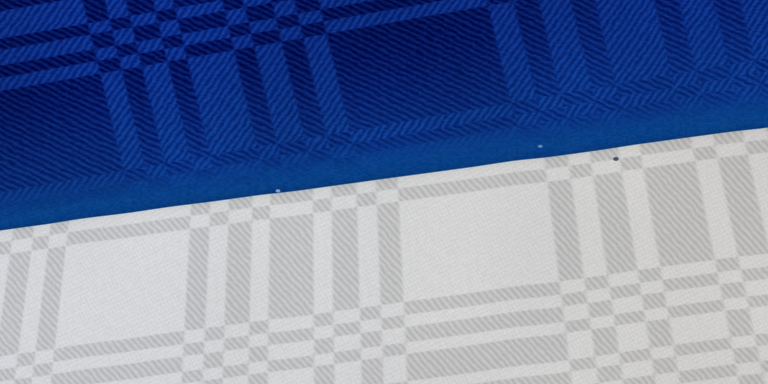
Give the GLSL for this texture, as a Shadertoy shader.

```glsl
float hash(vec2 p) {
    return fract(sin(dot(p, vec2(127.1, 311.7))) * 43758.5453);
}

float noise(vec2 p) {
    vec2 i = floor(p), f = fract(p);
    f = f * f * (3.0 - 2.0 * f);
    return mix(mix(hash(i), hash(i + vec2(1, 0)), f.x),
               mix(hash(i + vec2(0, 1)), hash(i + vec2(1, 1)), f.x), f.y);
}

// Symmetric group of five bars followed by a wide gap
float bars(float q, float period) {
    float a = abs(q - period * round(q / period));
    float soft = 0.006;
    float sum = 1.0;
    sum -= smoothstep(-soft, soft, a - 0.063);
    sum += smoothstep(-soft, soft, a - 0.116);
    sum -= smoothstep(-soft, soft, a - 0.187);
    sum += smoothstep(-soft, soft, a - 0.243);
    sum -= smoothstep(-soft, soft, a - 0.303);
    return sum;
}

// Damask block: warp and weft bars swap tone where they cross
float damask(float column, float row) {
    float c = bars(column, 1.0), r = bars(row, 1.07);
    return mix(c, 1.0 - c, r);
}

// Diagonal twill ribs, slightly irregular
float twill(vec2 p, vec2 frequency) {
    return sin(dot(p, frequency) + 2.0 * noise(p * 55.0));
}

vec3 whiteCloth(vec2 p, float depth) {
    float x = 0.78 + (p.x - 0.78) / (1.0 + 0.19 * depth);
    float column = log((x + 4.10) / 4.859) / 0.1823;
    float block = damask(column, (depth - 0.5) / 0.568);

    float ribs = twill(p, vec2(330.0, 300.0));
    float dots = twill(p, vec2(180.0, 440.0)) * twill(p, vec2(420.0, -90.0));
    float tone = mix(0.83 + 0.016 * dots, 0.75 + 0.034 * ribs, block);
    tone += 0.03 * (noise(p * 200.0) - 0.5) + 0.02 * (noise(p * 5.0) - 0.5);
    tone += 0.012 - 0.016 * p.x;

    vec3 tint = mix(vec3(0.99, 1.0, 1.02), vec3(1.005, 1.0, 0.99), p.x * 0.5);
    return tone * tint * (1.0 - 0.06 * exp(-depth * 90.0));
}

vec3 blueCloth(vec2 p, float height) {
    float down = 1.0 - p.y;
    float x = p.x - 0.24 * (down - 0.234);
    float column = log((x + 4.99) / 5.56) / 0.1823;
    float block = damask(column, (down + 0.175 * p.x - 0.065) / 0.568);

    // Shade deepens away from the fold, strongest at the left and centre
    float far = smoothstep(0.08, 0.42, height);
    float contrast = mix(0.25, 1.0, far) * mix(1.0, 0.55, smoothstep(1.1, 1.6, p.x));
    vec3 raised = mix(vec3(0.045, 0.20, 0.50), vec3(0.045, 0.17, 0.50), far);
    vec3 sunk = vec3(0.015, 0.07, 0.33);
    vec3 color = mix(raised, sunk, (1.0 - block) * contrast);

    // Twill ribs with bright thread tops
    float ribs = mix(twill(p, vec2(190.0, 390.0)), twill(p, vec2(330.0, -230.0)), block);
    float grain = noise(p * vec2(150.0, 230.0)) - 0.5;
    color += vec3(0.022, 0.055, 0.085) * (0.75 * ribs + 0.9 * grain) * smoothstep(0.02, 0.12, height);
    color *= 0.95 + 0.14 * noise(p * 4.0);

    // Smooth lit hem along the fold
    float hem = 1.0 - smoothstep(0.025, 0.11, height);
    vec3 hemColor = vec3(0.035, 0.26, 0.53) + 0.05 * grain;
    color = mix(color, hemColor, 0.85 * hem);
    return color * (1.0 - 0.18 * exp(-height * 130.0));
}

float speck(vec2 p, vec2 center, float radius) {
    return 1.0 - smoothstep(0.4 * radius, radius, length((p - center) * vec2(0.7, 1.0)));
}

void mainImage(out vec4 fragColor, in vec2 fragCoord) {
    vec2 p = fragCoord / iResolution.y;
    float pixel = 1.0 / iResolution.y;

    // Fold line between the two cloths
    float fold = 0.401 + 0.134 * p.x + 0.003 * (noise(vec2(p.x * 9.0, 2.0)) - 0.5);
    float height = p.y - fold;
    vec3 color = mix(whiteCloth(p, max(-height, 0.0)), blueCloth(p, max(height, 0.0)),
                     smoothstep(-pixel, pixel, height));

    // Lint near the fold
    color = mix(color, vec3(0.75, 0.8, 0.85), 0.7 * speck(p, vec2(0.724, 0.503), 0.006));
    color = mix(color, vec3(0.6, 0.7, 0.8), 0.6 * speck(p, vec2(1.407, 0.619), 0.006));
    color = mix(color, vec3(0.15, 0.2, 0.3), 0.8 * speck(p, vec2(1.604, 0.586), 0.007));

    fragColor = vec4(clamp(color, 0.0, 1.0), 1.0);
}
```
